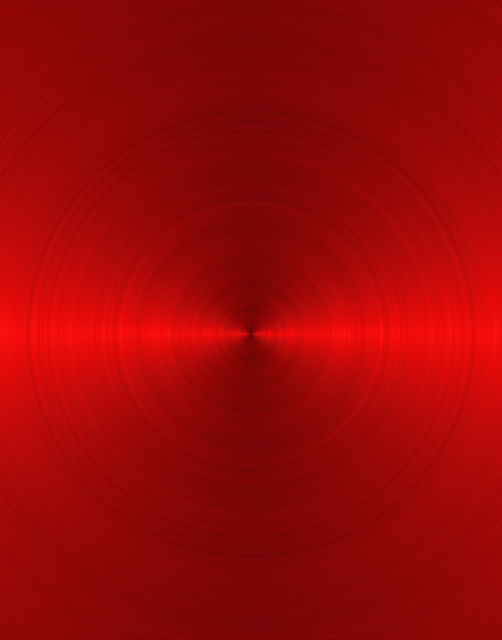
A Shadertoy shader for this texture:

```glsl
// Draws a disc of circularly brushed red metal with a horizontal anisotropic sheen.

const float PI = 3.14159265;
const vec2 DISC_CENTER = vec2(0.5, 0.478);

float hash(vec2 p) {
    return fract(sin(dot(p, vec2(127.1, 311.7))) * 43758.5453);
}

// Value noise over radius and turn; the turn axis wraps after `sectors` cells.
float ringNoise(float radius, float turn, float sectors) {
    vec2 p = vec2(radius, turn * sectors);
    vec2 cell = floor(p);
    vec2 f = smoothstep(0.0, 1.0, p - cell);
    float a0 = mod(cell.y, sectors);
    float a1 = mod(cell.y + 1.0, sectors);
    float inner = mix(hash(vec2(cell.x, a0)), hash(vec2(cell.x, a1)), f.y);
    float outer = mix(hash(vec2(cell.x + 1.0, a0)), hash(vec2(cell.x + 1.0, a1)), f.y);
    return mix(inner, outer, f.x) - 0.5;
}

// Sums grooves from broad to fine, fading those too thin for a pixel.
float grooves(float radius, float turn, float pixel) {
    float sum = 0.0;
    float frequency = 42.0;
    float weight = 0.014;
    for (int i = 0; i < 4; i++) {
        float visible = 1.0 - smoothstep(0.8, 2.0, frequency * pixel);
        float ring = ringNoise(radius * frequency + float(i) * 57.0, 0.0, 1.0);
        float arc = ringNoise(radius * frequency + float(i) * 91.0, turn, 8.0);
        sum += weight * visible * (0.8 * ring + 0.5 * arc);
        frequency *= 2.0;
        weight *= 1.55;
    }
    return sum;
}

// Reflected light, peaking along the horizontal axis.
float sheen(vec2 p, float radius) {
    float tilt = atan(abs(p.y), abs(p.x) + 1e-5);
    float softTilt = sqrt(tilt * tilt + 0.001);
    float light = 0.43 + 0.545 * exp(-1.5 * softTilt);
    float hub = 0.07 * exp(-radius / 0.09) + 0.25 * exp(-radius / 0.006);
    return light * (1.0 - hub);
}

// Faint polished band around the hub.
float polishedBand(float radius, float center, float width) {
    float d = (radius - center) / width;
    return exp(-d * d);
}

vec3 redMetal(float light) {
    float tint = 0.02 + 0.022 * smoothstep(0.46, 0.78, light);
    tint += 0.02 * smoothstep(0.9, 1.0, light);
    return vec3(light, tint, tint * 0.95);
}

void mainImage(out vec4 fragColor, in vec2 fragCoord) {
    // Distances are measured in canvas widths.
    float pixel = 1.0 / iResolution.x;
    vec2 p = (fragCoord - DISC_CENTER * iResolution.xy) * pixel;
    float radius = length(p);
    float turn = atan(p.y, p.x + 1e-6) / (2.0 * PI) + 0.5;

    float light = sheen(p, radius);
    light *= 1.0 + 1.3 * grooves(radius, turn, pixel);
    light *= 1.0 + 0.025 * polishedBand(radius, 0.25, 0.018);

    fragColor = vec4(clamp(redMetal(light), 0.0, 1.0), 1.0);
}
```
